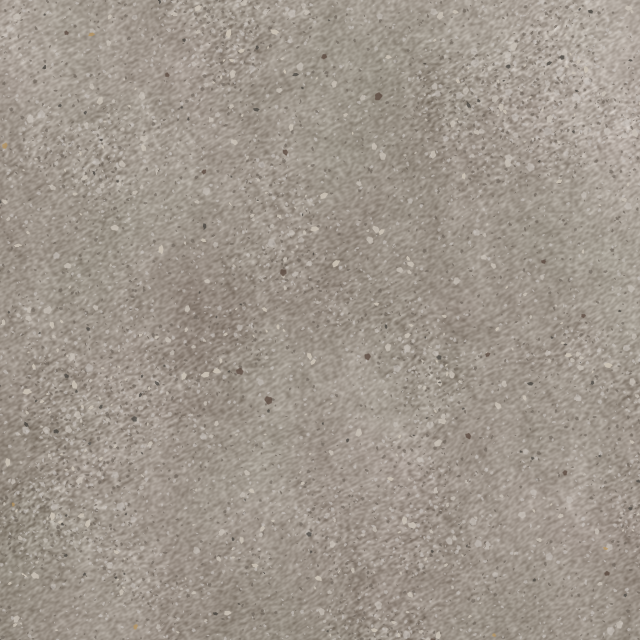
A WebGL 2 fragment shader for this texture:

```glsl
#version 300 es
precision highp float;
// Weathered concrete: soft stains, slanted fine grain, scattered pale and dark grit.

uniform vec2 u_resolution;
out vec4 fragColor;

const float TAU = 6.2831853;
const vec3 STONE = vec3(0.617, 0.582, 0.543);
const vec3 TONE_SLOPE = vec3(1.0, 1.05, 1.09);
const vec3 PALE = vec3(0.79, 0.77, 0.755);
const vec3 CREAM = vec3(0.80, 0.765, 0.71);
const vec3 GRIT = vec3(0.41, 0.375, 0.34);
const vec3 CHARCOAL = vec3(0.27, 0.26, 0.24);
const vec3 UMBER = vec3(0.36, 0.29, 0.25);
const vec3 OCHRE = vec3(0.72, 0.58, 0.36);

// Three random values in 0..1 for an integer cell and a seed
vec3 hash3(vec2 cell, float seed) {
  uvec3 v = uvec3(ivec3(vec3(cell, seed)));
  v = v * 1664525u + 1013904223u;
  v += v.yzx * v.zxy;
  v ^= v >> 16u;
  v += v.yzx * v.zxy;
  return vec3(v >> 8u) / 16777216.0;
}

float cornerSlope(vec2 cell, vec2 offset, float seed) {
  float angle = TAU * hash3(cell, seed).x;
  return dot(vec2(cos(angle), sin(angle)), offset);
}

// Gradient noise, roughly -0.7..0.7
float gradientNoise(vec2 p, float seed) {
  vec2 i = floor(p), f = p - i;
  vec2 w = f * f * f * (f * (f * 6.0 - 15.0) + 10.0);
  vec2 e = vec2(1.0, 0.0);
  float low = mix(cornerSlope(i, f, seed), cornerSlope(i + e, f - e, seed), w.x);
  float high = mix(cornerSlope(i + e.yx, f - e.yx, seed),
                   cornerSlope(i + e.xx, f - e.xx, seed), w.x);
  return mix(low, high, w.y);
}

float fractalNoise(vec2 p, float seed) {
  float sum = 0.0, amplitude = 1.0;
  for (int octave = 0; octave < 4; octave++) {
    sum += amplitude * gradientNoise(p, seed + float(octave));
    p = p * 2.03 + 3.7;
    amplitude *= 0.5;
  }
  return sum;
}

vec2 rotate(vec2 p, float angle) {
  float c = cos(angle), s = sin(angle);
  return vec2(c * p.x + s * p.y, c * p.y - s * p.x);
}

// Scattered rounded chips: x = coverage, y = random shade.
// Radii are in canvas units; share is the fraction of filled cells.
vec2 chips(vec2 uv, float cells, float share, vec2 radii, float stretch, float seed) {
  vec2 p = uv * cells, home = floor(p), result = vec2(0.0);
  float soft = max(0.0015, 0.7 / u_resolution.y);
  for (int y = -1; y <= 1; y++) {
    for (int x = -1; x <= 1; x++) {
      vec2 cell = home + vec2(x, y);
      vec3 place = hash3(cell, seed), shape = hash3(cell, seed + 50.0);
      vec2 d = rotate((p - cell - place.xy) / cells, TAU * shape.y);
      d.y *= 1.0 + stretch * shape.z;
      float angle = atan(d.y, d.x + 1e-6);
      float bump = 0.07 * sin(3.0 * angle + TAU * shape.z) + 0.07 * sin(5.0 * angle);
      float radius = mix(radii.x, radii.y, shape.x * shape.x) * (1.0 + bump);
      float cover = 1.0 - smoothstep(radius - soft, radius + soft, length(d));
      cover *= step(place.z, share);
      if (cover > result.x) result = vec2(cover, shape.z);
    }
  }
  return result;
}

// Short slanted streaks with a slightly wandering direction
float slantedGrain(vec2 uv) {
  vec2 bend = 0.012 * vec2(gradientNoise(uv * 5.0, 31.0), gradientNoise(uv * 5.0, 32.0));
  vec2 q = rotate(uv + bend, 0.55);
  return 0.105 * gradientNoise(q * vec2(80.0, 150.0), 33.0)
       + 0.115 * gradientNoise(q * vec2(140.0, 225.0), 34.0);
}

void main() {
  vec2 uv = gl_FragCoord.xy / u_resolution.y;

  // Broad stains, faint vertical runs and light from the upper right
  float stain = 0.062 * fractalNoise(uv * 2.6, 1.0);
  float runs = 0.04 * fractalNoise(uv * vec2(8.0, 2.2), 7.0);
  float light = 0.085 * (0.45 * uv.x + 0.55 * uv.y - 0.5);
  float patches = smoothstep(-0.15, 0.5, fractalNoise(uv * 4.2, 13.0));
  float mottle = 0.05 * fractalNoise(uv * 26.0, 23.0);
  float grain = (slantedGrain(uv) + mottle) * mix(0.85, 1.35, patches);
  vec3 color = STONE + TONE_SLOPE * (stain + runs + light + grain);
  color += vec3(0.012, -0.004, 0.006) * fractalNoise(uv * 3.0, 19.0);

  // Fine grit, denser inside the rough patches
  vec2 fineDark = chips(uv, 120.0, 0.1 + 0.3 * patches, vec2(0.0012, 0.0033), 1.0, 101.0);
  color = mix(color, GRIT, 0.65 * fineDark.x);
  vec2 finePale = chips(uv, 120.0, 0.14 + 0.24 * patches, vec2(0.0012, 0.0032), 0.9, 102.0);
  color = mix(color, PALE, 0.65 * finePale.x);

  // Larger pale chips, from cool white to cream
  vec2 pale = chips(uv, 64.0, 0.08 + 0.3 * patches, vec2(0.002, 0.0066), 0.7, 103.0);
  color = mix(color, mix(PALE, CREAM, pale.y), (0.55 + 0.4 * pale.y) * pale.x);

  // Sparse dark specks, round brown pits and rare ochre grains
  vec2 dark = chips(uv, 44.0, 0.03 + 0.07 * patches, vec2(0.0017, 0.0046), 0.8, 104.0);
  color = mix(color, CHARCOAL, 0.75 * dark.x);
  vec2 pits = chips(uv, 13.0, 0.08, vec2(0.0035, 0.0066), 0.3, 105.0);
  color = mix(color, UMBER, 0.8 * pits.x);
  vec2 ochre = chips(uv, 12.0, 0.03, vec2(0.003, 0.005), 0.8, 106.0);
  color = mix(color, OCHRE, 0.75 * ochre.x);

  fragColor = vec4(clamp(color, 0.0, 1.0), 1.0);
}
```
